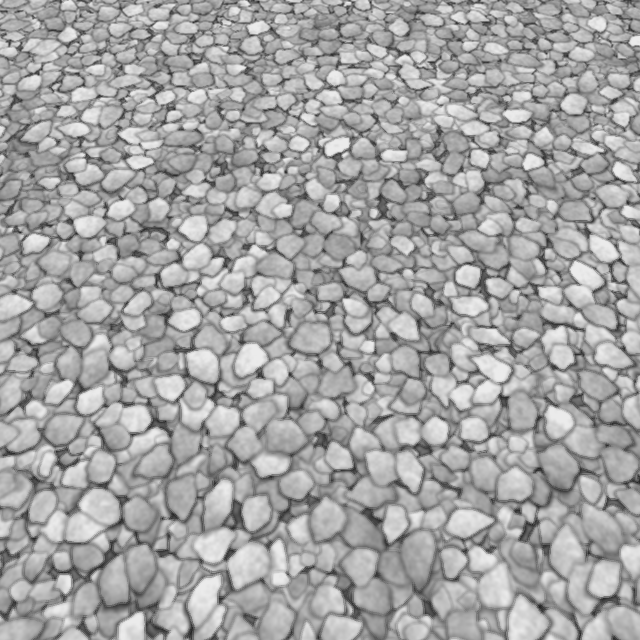
Reproduce this texture procedurally as a Shadertoy shader.

```glsl
// Grey gravel bed receding in perspective: heaped angular stones that shade those below them.
#define HORIZON 2.0       // height of the vanishing line, in canvas heights
#define FORESHORTEN 1.75  // depth scale of the ground plane
#define DENSITY 39.0      // stones per ground unit
#define CHIP_SCALE 1.75   // how much finer the filler chips are
#define SHADOW 0.74       // darkness thrown on lower stones
#define SHADOW_REACH 0.36 // shadow width, in stone radii
#define GRIT_TONE 0.42    // ground seen between the stones
#define STONE_TONE 0.745
#define TONE_SPREAD 0.24
#define MOTTLE 0.20       // strength of the surface grain
#define SOFTNESS 0.0021   // blur in canvas units

const int SIDES = 5;
const int STONES = 18;    // two layers of 3 by 3 cells
const float TAU = 6.2832;

vec3 hash3(vec2 p) {
    vec3 q = fract(p.xyx * vec3(0.1031, 0.1030, 0.0973));
    q += dot(q, q.yxz + 33.33);
    return fract((q.xxy + q.yzz) * q.zyx);
}

float valueNoise(vec2 p) {
    vec2 cell = floor(p), f = fract(p);
    f = f * f * (3.0 - 2.0 * f);
    float low = mix(hash3(cell).x, hash3(cell + vec2(1, 0)).x, f.x);
    float high = mix(hash3(cell + vec2(0, 1)).x, hash3(cell + vec2(1, 1)).x, f.x);
    return mix(low, high, f.y);
}

// Distance norm of a rounded irregular polygon: 0 at the centre, 1 on the rim.
float stoneNorm(vec2 p, vec3 seed) {
    float turn = seed.x * TAU;
    float stretch = mix(0.78, 1.0, seed.y);
    vec2 axis = vec2(cos(turn), sin(turn));
    vec2 q = vec2(dot(p, axis) * stretch, dot(p, vec2(-axis.y, axis.x)) / stretch);
    float sum = 0.0;
    for (int i = 0; i < SIDES; i++) {
        float k = float(i);
        float wobble = fract(seed.z * (7.3 + 5.7 * k) + seed.y * 3.1);
        float angle = (k + 0.6 * wobble) * TAU / float(SIDES);
        float reach = mix(0.8, 1.1, fract(wobble * 9.7 + seed.x));
        float side = max(dot(q, vec2(cos(angle), sin(angle))), 0.0) / reach;
        float cube = side * side * side;
        sum += cube * cube;
    }
    return pow(sum + 1e-8, 1.0 / 6.0);
}

float gravel(vec2 uv) {
    // Project the canvas onto the ground plane
    vec2 ground = vec2(uv.x - 0.5, FORESHORTEN) / (HORIZON - uv.y) * DENSITY + 60.0;
    vec2 rough = vec2(valueNoise(ground * 3.5), valueNoise(ground * 3.5 + 41.0)) - 0.5;
    vec2 p = ground + 0.12 * rough;

    // Gather nearby stones and find the topmost one that covers this point
    float norms[STONES], ranks[STONES], under[STONES];
    float topRank = -1.0, topNorm = 0.0;
    vec2 local = vec2(0);
    vec3 look = vec3(0.5);
    for (int n = 0; n < STONES; n++) {
        float fine = float(n / 9);
        vec2 q = p * mix(1.0, CHIP_SCALE, fine) + fine * 17.0;
        vec2 cell = floor(q) + vec2(n % 3, (n / 3) % 3) - 1.0;
        vec3 place = hash3(cell + 5.0 + 91.0 * fine);
        vec3 seed = hash3(cell + 213.0 + 57.0 * fine);
        vec3 traits = hash3(cell + 401.0 + 33.0 * fine);
        vec2 offset = (q - cell - 0.1 - 0.8 * place.xy) / mix(0.44, 0.70, place.z);
        norms[n] = stoneNorm(offset, seed);
        ranks[n] = mix(0.3 + 0.7 * traits.z, 0.65 * traits.z, fine);
        under[n] = 1.0 - smoothstep(-0.9, 0.7, offset.y);
        if (norms[n] < 1.0 && ranks[n] > topRank) {
            topRank = ranks[n];
            topNorm = norms[n];
            local = offset;
            look = traits;
        }
    }

    // Shadow thrown by higher stones, deepest under their lower side
    float patches = valueNoise(ground * 0.32 + 9.0);
    float strength = SHADOW * mix(0.75, 1.2, 0.5 * patches + 0.5 * valueNoise(ground * 1.2));
    float shade = 0.0;
    for (int n = 0; n < STONES; n++) {
        float drop = smoothstep(0.0, 0.45, ranks[n] - topRank);
        float closeness = 1.0 - smoothstep(0.94, 1.0 + SHADOW_REACH, norms[n]);
        float thrown = closeness * mix(0.45, 1.0, drop) * mix(0.65, 1.0, under[n]);
        shade = max(shade, thrown * step(topRank + 0.0001, ranks[n]));
    }

    // Surface: own tone, tilted facet, light from above, darker rim, mottling
    float tone = GRIT_TONE;
    if (topRank >= 0.0) {
        float tilt = look.y * TAU;
        tone = STONE_TONE + TONE_SPREAD * (look.x - 0.5) + 0.10 * (topRank - 0.6);
        tone += 0.06 * dot(local, vec2(cos(tilt), sin(tilt))) + 0.05 * local.y;
        tone *= 1.0 - 0.20 * smoothstep(0.78, 1.0, topNorm);
    }
    float grain = 0.6 * valueNoise(ground * 5.0 + 7.0) + 0.4 * valueNoise(ground * 11.0);
    tone += MOTTLE * (grain - 0.5) + 0.08 * (patches - 0.5);
    return min(tone, 0.92) * (1.0 - min(strength * shade, 0.88));
}

void mainImage(out vec4 fragColor, in vec2 fragCoord) {
    vec2 uv = fragCoord / iResolution.xy;
    // Four soft samples, a little softer in the foreground
    float blur = SOFTNESS * mix(1.4, 0.75, uv.y);
    float grey = 0.0;
    for (int s = 0; s < 4; s++) {
        vec2 corner = vec2(s % 2, s / 2) - 0.5;
        grey += 0.25 * gravel(uv + corner * blur);
    }
    fragColor = vec4(vec3(grey), 1.0);
}
```
